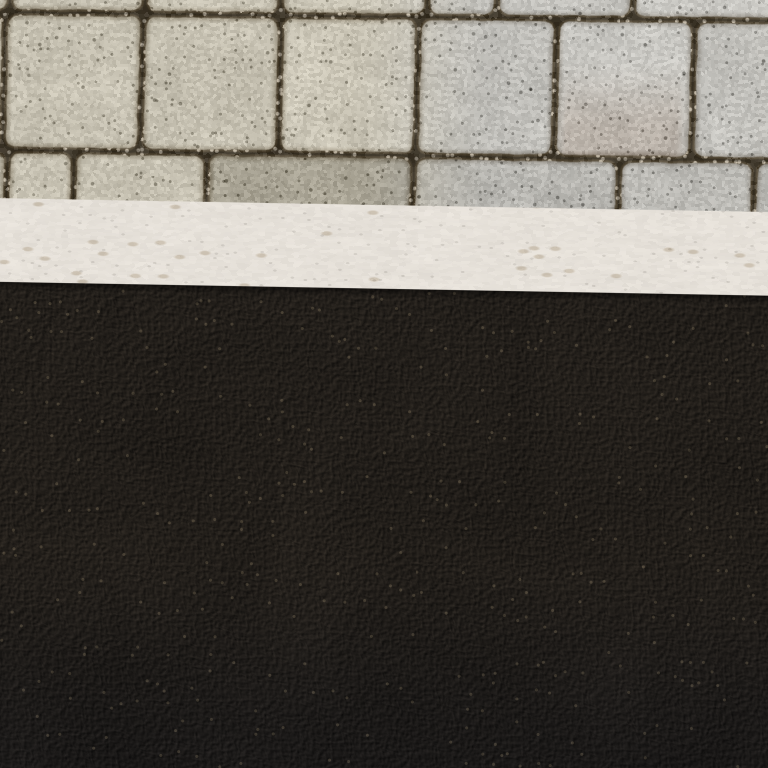
Reproduce this texture procedurally as a WebGL 1 fragment shader.

```glsl
precision highp float;
// Concrete pavers over a pale stone curb and a wide field of dark asphalt.
// Slanted edges split the three bands; joint distances shape the pavers,
// and cellular noise gives pits, grit and side-lit asphalt bumps.
uniform vec2 u_resolution;

float hash(vec2 p) {
  return fract(sin(dot(p, vec2(127.1, 311.7))) * 43758.5);
}

// Nearest feature distance and that feature's random value.
vec2 cellular(vec2 p) {
  vec2 cell = floor(p), nearest = vec2(9.0, 0.0);
  for (int j = -1; j <= 1; j++) {
    for (int i = -1; i <= 1; i++) {
      vec2 c = cell + vec2(float(i), float(j));
      vec2 site = c + 0.1 + 0.8 * vec2(hash(c), hash(c + 37.3));
      float d = length(site - p);
      if (d < nearest.x) nearest = vec2(d, hash(c + 71.9));
    }
  }
  return nearest;
}

// Soft blotches from layered, warped sines, about -1 to 1.
float clouds(vec2 p) {
  float sum = 0.0, amp = 0.5;
  for (int i = 0; i < 4; i++) {
    p = mat2(0.8, -0.6, 0.6, 0.8) * p * 1.7 + 2.3;
    p += 0.6 * sin(p.yx * 1.3);
    sum += amp * sin(p.x) * sin(p.y);
    amp *= 0.7;
  }
  return sum;
}

// Sparse round specks, 1 at each centre.
float specks(vec2 p, float share, float radius) {
  vec2 c = cellular(p);
  return step(1.0 - share, c.y) * (1.0 - smoothstep(radius * 0.4, radius, c.x));
}

// Adds one upright joint: nearest distance in x, stone count in y.
void joint(float x, float at, inout vec2 stone) {
  stone = vec2(min(stone.x, abs(x - at)), stone.y + step(at, x));
}

vec3 pavers(vec2 uv) {
  vec2 wobble = 0.0011 * vec2(clouds(uv * 38.0), clouds(uv * 38.0 + 9.0));
  vec2 p = uv + wobble;
  float x = p.x - 0.025 * (p.y - 0.89);
  float upper = p.y - (0.984 - 0.011 * p.x);
  float lower = p.y - (0.805 - 0.0145 * p.x);
  float row = step(0.0, upper) + step(0.0, lower);
  vec2 stone = vec2(1.0, 0.0);
  if (row > 1.5) {
    joint(x, 0.010, stone); joint(x, 0.186, stone); joint(x, 0.3625, stone);
    joint(x, 0.5535, stone); joint(x, 0.6445, stone); joint(x, 0.8215, stone);
  } else if (row > 0.5) {
    for (int i = 0; i < 6; i++) joint(x, 0.005 + 0.1795 * float(i), stone);
  } else {
    joint(x, 0.012, stone); joint(x, 0.099, stone); joint(x, 0.272, stone);
    joint(x, 0.541, stone); joint(x, 0.809, stone); joint(x, 0.985, stone);
  }

  // Rounded distance inward from the joints.
  vec2 gap = vec2(stone.x, min(abs(upper), abs(lower)));
  float inset = 0.016 - length(max(0.016 - gap, 0.0));

  // Each stone has its own tone, cooler toward the right.
  float tone = hash(vec2(stone.y, row + 4.0)) - 0.5;
  vec3 color = mix(vec3(0.79, 0.77, 0.71), vec3(0.77, 0.765, 0.745), smoothstep(0.45, 0.65, uv.x));
  color += 0.04 * tone + 0.035 * clouds(uv * 19.0 + stone.y * 3.0);
  if (row < 0.5) color -= (stone.y == 3.0) ? 0.12 : (stone.y == 4.0 ? 0.07 : 0.03);
  float stain = smoothstep(0.725, 0.74, x) * (1.0 - smoothstep(0.88, 0.9, x)) * step(0.5, row);
  color -= stain * vec3(0.05, 0.075, 0.09) * (1.0 - smoothstep(0.82, 0.93, uv.y));

  // Grain, pits and worn rims.
  color += 0.11 * (cellular(uv * 230.0).y - 0.5);
  color -= 0.22 * specks(uv * 105.0, 0.2, 0.28);
  color -= 0.25 * specks(uv * 48.0 + 5.0, 0.1, 0.16);
  color -= vec3(0.13, 0.14, 0.15) * (1.0 - smoothstep(0.004, 0.012, inset));

  // Earthy joints with pale grit.
  vec3 soil = vec3(0.33, 0.29, 0.22) + 0.16 * (cellular(uv * 170.0).y - 0.5);
  soil += 0.38 * specks(uv * 125.0 + 3.0, 0.3, 0.45);
  soil *= 0.72 + 0.28 * smoothstep(0.0, 0.003, inset);
  return mix(soil, color, smoothstep(0.0028, 0.0058, inset));
}

vec3 curb(vec2 uv) {
  vec2 along = vec2(uv.x, uv.y + 0.018 * uv.x);
  vec3 color = vec3(0.90, 0.88, 0.85) + 0.012 * clouds(along * vec2(14.0, 55.0));
  color += 0.035 * (cellular(along * vec2(110.0, 240.0)).y - 0.5);
  color -= vec3(0.10, 0.12, 0.15) * specks(along * vec2(32.0, 75.0), 0.1, 0.3);
  return color - 0.08 * specks(along * vec2(90.0, 150.0), 0.1, 0.3);
}

float bumps(vec2 p) {
  p += 0.003 * vec2(clouds(p * 45.0), clouds(p * 45.0 + 6.0));
  return cellular(p * 125.0).x + 0.6 * cellular(p * 215.0 + 8.0).x;
}

vec3 asphalt(vec2 uv, float depth) {
  vec3 color = mix(vec3(0.105, 0.098, 0.094), vec3(0.132, 0.117, 0.100), smoothstep(0.0, 0.3, uv.y));
  float slope = bumps(uv + vec2(0.0012, -0.0012)) - bumps(uv - vec2(0.0012, -0.0012));
  color *= 1.0 + 0.55 * slope + 0.1 * clouds(uv * 7.0);
  color += vec3(0.14, 0.125, 0.095) * specks(uv * 85.0, 0.09, 0.24);
  return color * mix(0.6, 1.0, smoothstep(0.0, 0.012, depth));
}

void main() {
  vec2 uv = gl_FragCoord.xy / u_resolution;
  float soft = 0.75 / u_resolution.y;
  float curbTop = uv.y - (0.742 - 0.018 * uv.x);
  float curbBase = uv.y - (0.633 - 0.018 * uv.x);
  vec3 color = mix(asphalt(uv, -curbBase), curb(uv), smoothstep(-soft, soft, curbBase));
  color = mix(color, pavers(uv), smoothstep(-soft, soft, curbTop));
  gl_FragColor = vec4(clamp(color, 0.0, 1.0), 1.0);
}
```
